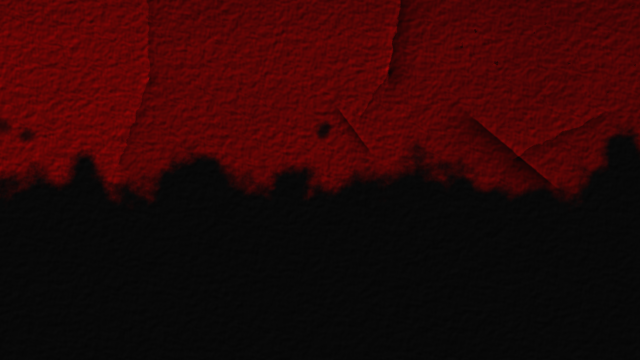
Give the GLSL for this texture, as a WebGL 1 fragment shader.

```glsl
precision highp float;
// Rough plaster wall: deep red paint above, a ragged soot-black band below.
// Gradient noise gives the embossed grain and frays the border; lit and
// shaded line segments form the cracks and peeling flakes.

uniform vec2 u_resolution;

vec2 hashGradient(vec2 cell) {
  vec2 k = vec2(dot(cell, vec2(127.1, 311.7)), dot(cell, vec2(269.5, 183.3)));
  return 2.0 * fract(sin(k) * 43758.55) - 1.0;
}

float gradientNoise(vec2 p) {
  vec2 i = floor(p), f = fract(p);
  vec2 u = f * f * f * (f * (f * 6.0 - 15.0) + 10.0);
  float a = dot(hashGradient(i), f);
  float b = dot(hashGradient(i + vec2(1, 0)), f - vec2(1, 0));
  float c = dot(hashGradient(i + vec2(0, 1)), f - vec2(0, 1));
  float d = dot(hashGradient(i + vec2(1, 1)), f - vec2(1, 1));
  return mix(mix(a, b, u.x), mix(c, d, u.x), u.y);
}

float fbm(vec2 p) {
  float sum = 0.0, amp = 0.6;
  for (int i = 0; i < 5; i++) {
    sum += amp * gradientNoise(p);
    p = mat2(1.6, 1.2, -1.2, 1.6) * p + 7.3;
    amp *= 0.55;
  }
  return sum;
}

float plasterHeight(vec2 p) {
  p += 0.008 * gradientNoise(p * 22.0);
  return gradientNoise(p * vec2(48.0, 60.0))
       + 0.5 * gradientNoise(p * 105.0 + 9.0)
       + 0.7 * gradientNoise(p * 19.0 + 4.0);
}

float bump(float x, float center, float width) {
  float t = (x - center) / width;
  return exp(-t * t);
}

// Height of the black border along the wall
float sootLine(float x) {
  return 0.455 + 0.05 * bump(x, 0.08, 0.07) + 0.085 * bump(x, 0.23, 0.06)
       + 0.115 * bump(x, 0.53, 0.08) + 0.03 * bump(x, 0.67, 0.06)
       + 0.05 * bump(x, 0.82, 0.06) + 0.06 * bump(x, 0.99, 0.06)
       + 0.09 * bump(x, 1.15, 0.06) + 0.06 * bump(x, 1.27, 0.06)
       + 0.02 * bump(x, 1.41, 0.05) + 0.17 * bump(x, 1.74, 0.09);
}

// Raised edge from a to b: bright on its left side, shadowed on its right
float ridge(vec2 p, vec2 a, vec2 b, float litWidth, float shadowWidth) {
  vec2 ab = b - a, ap = p - a;
  float dist = length(ap - ab * clamp(dot(ap, ab) / dot(ab, ab), 0.0, 1.0));
  float side = (ab.x * ap.y - ab.y * ap.x) / length(ab);
  float lit = smoothstep(-0.003, 0.004, side);
  return mix(-exp(-dist / shadowWidth), 0.55 * exp(-dist / litWidth), lit);
}

float spot(vec2 p, vec2 center, float radius) {
  return 1.0 - smoothstep(0.35, 1.3, length(p - center) / radius);
}

void main() {
  vec2 p = gl_FragCoord.xy / u_resolution.y;
  p.x *= 1.77778 * u_resolution.y / u_resolution.x;
  float cloud = fbm(p * 11.0 + 3.0);
  vec2 warp = vec2(fbm(p * 24.0), fbm(p * 24.0 + 31.0));
  vec2 q = p + 0.018 * warp;

  // Grain lit from the upper left
  float slope = plasterHeight(p + vec2(0.002, -0.003))
              - plasterHeight(p - vec2(0.002, -0.003));

  // Broad paint tone: bright left panel, dimmer right side
  float seam = mix(0.335, 0.415, smoothstep(0.58, 0.78, p.y));
  float leftPanel = 1.0 - smoothstep(-0.01, 0.01, q.x - seam);
  float tone = 0.342 + 0.038 * leftPanel - 0.035 * smoothstep(1.05, 1.5, p.x);
  tone -= 0.03 * smoothstep(0.85, 1.0, p.y);
  tone += 0.04 * fbm(p * 4.0 + 15.0);

  // Cracks and flakes
  float relief = 0.35 * ridge(q, vec2(0.335, 0.55), vec2(0.415, 0.78), 0.015, 0.012);
  relief += 0.3 * ridge(q, vec2(0.415, 0.78), vec2(0.41, 1.05), 0.012, 0.012);
  relief += 0.35 * ridge(q, vec2(1.0, 0.68), vec2(1.08, 0.8), 0.012, 0.015);
  relief += 0.55 * ridge(q, vec2(1.08, 0.8), vec2(1.12, 1.05), 0.015, 0.035);
  relief += 0.55 * ridge(p + 0.005 * warp, vec2(0.945, 0.69), vec2(1.02, 0.59), 0.008, 0.014);
  relief += 0.65 * ridge(p + 0.004 * warp, vec2(1.33, 0.66), vec2(1.52, 0.5), 0.01, 0.04);
  relief += 0.4 * ridge(q, vec2(1.44, 0.57), vec2(1.67, 0.68), 0.018, 0.02);

  // Small chips, mostly in the upper right
  float chips = smoothstep(0.3, 0.48, fbm(p * 30.0 + 50.0));
  chips *= 0.15 + 0.4 * smoothstep(1.1, 1.25, p.x) * smoothstep(0.68, 0.8, p.y);

  float red = tone * (1.0 + relief) * (1.0 - chips) * max(1.0 + 0.5 * slope, 0.35);

  // Frayed soot and the stray stains above it
  float above = p.y - sootLine(p.x) + 0.13 * cloud;
  float paint = smoothstep(-0.025, 0.055, above);
  float stain = spot(q, vec2(0.898, 0.641), 0.024);
  stain = max(stain, 0.8 * spot(q, vec2(0.075, 0.622), 0.022));
  stain = max(stain, 0.7 * spot(q, vec2(0.005, 0.65), 0.025));
  paint *= 1.0 - 0.85 * stain;

  vec3 soot = vec3(0.03 + 0.014 * slope);
  vec3 wall = vec3(red, 0.014 + 0.012 * red, 0.014 + 0.014 * red);
  gl_FragColor = vec4(clamp(mix(soot, wall, paint), 0.0, 1.0), 1.0);
}
```
